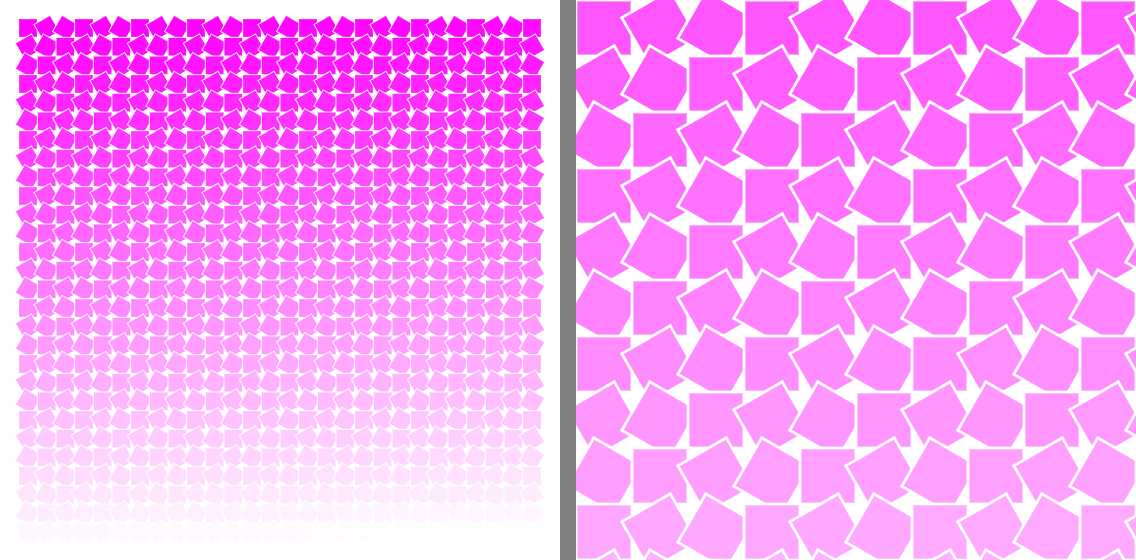
Left, the full canvas; right, a detail of the centre.
Write a Shadertoy shader that draws this pattern.

```glsl
#define TILES 28.0          // squares across and down
#define MARGIN 1.0          // empty border, in cells
#define OUTLINE 0.05        // outline width, in cells
#define TURN radians(30.0)  // rotation added by each square
#define PAPER vec3(1.0)
#define INK vec3(1.0, 0.0, 1.0)

mat2 rotation(float angle) {
    float c = cos(angle), s = sin(angle);
    return mat2(c, s, -s, c);
}

// Signed distance to a square, with mitred corners.
float squareDistance(vec2 p, float halfSide) {
    vec2 a = abs(p);
    return max(a.x, a.y) - halfSide;
}

float coverage(float dist, float pixel) {
    return clamp(0.5 - dist / pixel, 0.0, 1.0);
}

void mainImage(out vec4 fragColor, in vec2 fragCoord) {
    float side = min(iResolution.x, iResolution.y);
    float cells = TILES + 2.0 * MARGIN;
    float pixel = cells / side;

    // Cell coordinates, with the first row at the top.
    vec2 centred = (fragCoord - 0.5 * iResolution.xy) * pixel;
    vec2 p = vec2(centred.x, -centred.y) + 0.5 * TILES;
    vec2 cell = floor(p);

    // Paint neighbours in reading order, so later squares overlap earlier ones.
    vec3 color = PAPER;
    for (int y = -1; y <= 1; y++) {
        for (int x = -1; x <= 1; x++) {
            vec2 id = cell + vec2(x, y);
            if (any(lessThan(id, vec2(0.0))) || any(greaterThanEqual(id, vec2(TILES)))) continue;

            // The running index sets both the turn and the fade.
            float index = id.y * TILES + id.x;
            vec2 local = rotation(TURN * mod(index, 3.0)) * (p - id - 0.5);
            float edge = squareDistance(local, 0.5);
            vec3 fill = mix(INK, PAPER, index / (TILES * TILES));

            color = mix(color, PAPER, coverage(edge - 0.5 * OUTLINE, pixel));
            color = mix(color, fill, coverage(edge + 0.5 * OUTLINE, pixel));
        }
    }
    fragColor = vec4(color, 1.0);
}
```
